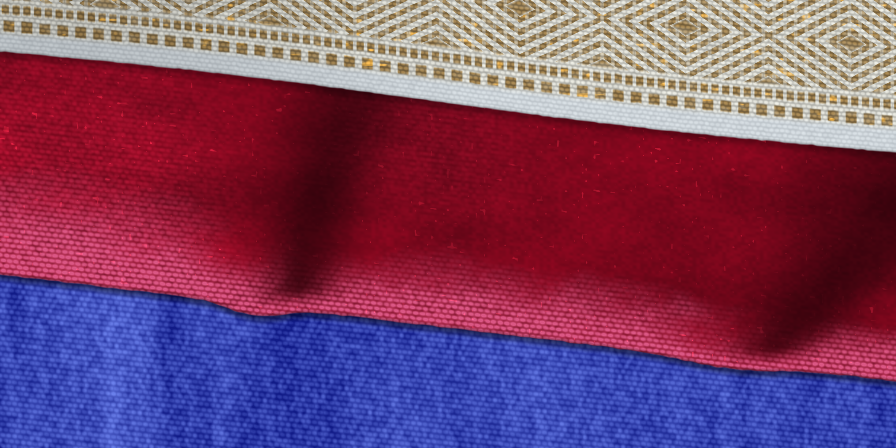
A WebGL 1 fragment shader for this texture:

```glsl
precision highp float;
// Three overlapping cloths: a cream and gold brocade border, a folded crimson
// satin band and blue twill. Sloping edge curves split the layers; soft masks
// shade the folds, and staggered waves with hashed noise form the threads.
uniform vec2 u_resolution;

#define CRIMSON vec3(0.47, 0.025, 0.105)
#define PINK vec3(0.86, 0.34, 0.52)
#define BLUE vec3(0.12, 0.165, 0.59)
#define PALE_BLUE vec3(0.39, 0.47, 0.89)
#define CREAM vec3(0.82, 0.82, 0.79)
#define GOLD vec3(0.52, 0.41, 0.23)
#define SATIN_THREAD vec2(0.0145, 0.0115)
#define TWILL_THREAD vec2(0.0130, 0.0120)
#define DIAMOND vec2(0.370, 0.220)
#define SLOPE 0.115

float hash(vec2 p) {
  vec3 q = fract(vec3(p.xyx) * 0.1031);
  q += dot(q, q.yzx + 33.33);
  return fract((q.x + q.y) * q.z);
}

float noise(vec2 p) {
  vec2 i = floor(p), f = fract(p);
  f = f * f * (3.0 - 2.0 * f);
  return mix(mix(hash(i), hash(i + vec2(1.0, 0.0)), f.x),
             mix(hash(i + vec2(0.0, 1.0)), hash(i + 1.0), f.x), f.y);
}

float fbm(vec2 p) {
  float sum = 0.0, amp = 0.5;
  for (int i = 0; i < 4; i++) {
    sum += amp * noise(p);
    p = p * 2.03 + 7.1;
    amp *= 0.5;
  }
  return sum;
}

float bump(float x, float width) { return exp(-x * x / (width * width)); }

float band(float x, float lo, float hi, float soft) {
  return smoothstep(lo - soft, lo + soft, x) * (1.0 - smoothstep(hi - soft, hi + soft, x));
}

// Staggered grid of rounded thread crossings, 0 in gaps and 1 on crests
float weave(vec2 p, vec2 cell) {
  vec2 q = p / cell;
  q.x += 0.5 * mod(floor(q.y), 2.0);
  vec2 f = fract(q) - 0.5;
  return 1.0 - smoothstep(0.12, 0.62, length(f * vec2(0.85, 1.15)));
}

float borderEdge(float x) { return 0.885 - 0.114 * x + 0.007 * sin(3.3 * x); }

float hemEdge(float x) {
  return 0.387 - 0.119 * x - 0.024 * bump(x - 0.57, 0.085) - 0.016 * bump(x - 1.63, 0.14);
}

vec3 twill(vec2 p, float depth) {
  float thread = weave(p + vec2(0.0, SLOPE * p.x), TWILL_THREAD);
  float grain = noise(p * vec2(115.0, 75.0));
  float streak = fbm(p * vec2(24.0, 3.0));
  float light = 0.08 + 0.38 * thread + 0.55 * (grain - 0.45) + 0.5 * (streak - 0.4);
  light += 0.27 * bump(p.x - 0.25, 0.11) + 0.12 * bump(p.x - 1.15, 0.4);
  light -= 0.22 * bump(p.x - 0.39, 0.035) + 0.13 * bump(p.x - 0.72, 0.16);
  vec3 col = mix(BLUE, PALE_BLUE, clamp(light, -0.2, 1.1));
  return col * mix(0.5, 1.0, smoothstep(0.0, 0.022, depth));
}

vec3 satin(vec2 p, float height) {
  vec2 along = p + vec2(0.0, SLOPE * p.x);
  float cloud = fbm(p * vec2(6.0, 9.0));
  float thread = weave(along, SATIN_THREAD);
  float grain = noise(along * vec2(120.0, 150.0));
  // Two creases lean right as they rise from the hem
  float crease1 = bump(p.x - 0.65 - 0.28 * height, 0.075 + 0.12 * height);
  float crease2 = bump(p.x - 1.68 - 0.9 * height, 0.075 + 0.35 * height);
  float crease = max(crease1, crease2) * smoothstep(0.0, 0.06, height);
  float reach = 0.185 + 0.10 * (1.0 - smoothstep(0.1, 0.6, p.x)) - 0.05 * smoothstep(1.2, 1.6, p.x);
  float sheen = 1.0 - smoothstep(0.02, reach, height + 0.12 * (cloud - 0.48));
  sheen *= 1.0 - 0.93 * crease;
  float left = (1.0 - smoothstep(0.25, 0.65, p.x)) * (1.0 - 0.5 * smoothstep(0.25, 0.5, height));
  float glow = 0.22 * left + 0.10 * bump(p.x - 0.98, 0.2) * smoothstep(0.15, 0.4, height);
  vec3 col = CRIMSON * (0.78 + 0.5 * cloud + 0.16 * (grain - 0.5));
  col *= 1.0 - 0.48 * crease;
  col += vec3(0.65, 0.20, 0.32) * glow * (0.35 + 0.6 * thread + 0.5 * (grain - 0.5));
  float lit = sheen * (0.42 + 0.66 * thread + 0.35 * (grain - 0.5));
  col = mix(col, PINK, clamp(lit, 0.0, 1.0));
  float glint = smoothstep(0.89, 0.98, noise(along * 110.0 + 31.0));
  col += vec3(0.34, 0.10, 0.12) * glint * (1.0 - 0.8 * crease) * cloud;
  return col * mix(0.72, 1.0, smoothstep(0.0, 0.009, height));
}

vec3 brocade(vec2 p, float h) {
  float ribs = weave(vec2(p.x, h), vec2(0.012, 0.010));
  float selvage = 0.041 + 0.006 * p.x;
  float v = h - selvage;
  // Two rows of gold floats above the plain selvage
  float dash = band(abs(fract(p.x / 0.040) - 0.5), -0.1, 0.30, 0.06);
  float fine = band(abs(fract(p.x / 0.024) - 0.5), -0.1, 0.33, 0.08);
  float gold = dash * band(v, 0.005, 0.029, 0.003) + fine * band(v, 0.044, 0.064, 0.004);
  // Concentric diamonds on a half-drop lattice, broken into short floats
  vec2 q = vec2(p.x - 1.53, h - 0.235) / DIAMOND;
  vec2 f = abs(fract(q + 0.5) - 0.5);
  float ring = f.x + f.y;
  ring = min(ring, 1.0 - ring);
  float motif = smoothstep(-0.25, 0.25, cos(ring * 50.0)) * (0.45 + 0.55 * fine);
  motif = max(motif, 1.0 - smoothstep(0.06, 0.10, ring));
  gold += 0.9 * motif * smoothstep(0.072, 0.082, v);
  gold *= 0.65 + 0.5 * noise(vec2(p.x * 55.0, h * 130.0));
  vec3 col = CREAM * (0.84 + 0.22 * ribs + 0.12 * (noise(p * 130.0) - 0.5));
  col = mix(col, vec3(0.76, 0.81, 0.87), 0.55 * (1.0 - smoothstep(-0.01, 0.01, v)));
  col = mix(col, GOLD * (0.8 + 0.4 * ribs), clamp(gold, 0.0, 0.92));
  col += vec3(0.35, 0.23, 0.02) * gold * smoothstep(0.82, 0.95, noise(p * vec2(35.0, 90.0)));
  col *= 0.92 + 0.12 * smoothstep(0.2, 1.2, p.x);
  return col * mix(0.8, 1.0, smoothstep(0.0, 0.008, h));
}

void main() {
  vec2 p = gl_FragCoord.xy / u_resolution.y;
  float soft = 1.0 / u_resolution.y;
  float hem = p.y - hemEdge(p.x) - 0.003 * (noise(p * 55.0) - 0.5);
  float border = p.y - borderEdge(p.x) - 0.002 * (noise(p * 80.0) - 0.5);
  vec3 red = satin(p, hem) * mix(0.70, 1.0, smoothstep(0.0, 0.025, -border));
  vec3 col = mix(twill(p, -hem), red, smoothstep(-soft, soft, hem));
  col = mix(col, brocade(p, border), smoothstep(-soft, soft, border));
  gl_FragColor = vec4(clamp(col, 0.0, 1.0), 1.0);
}
```
